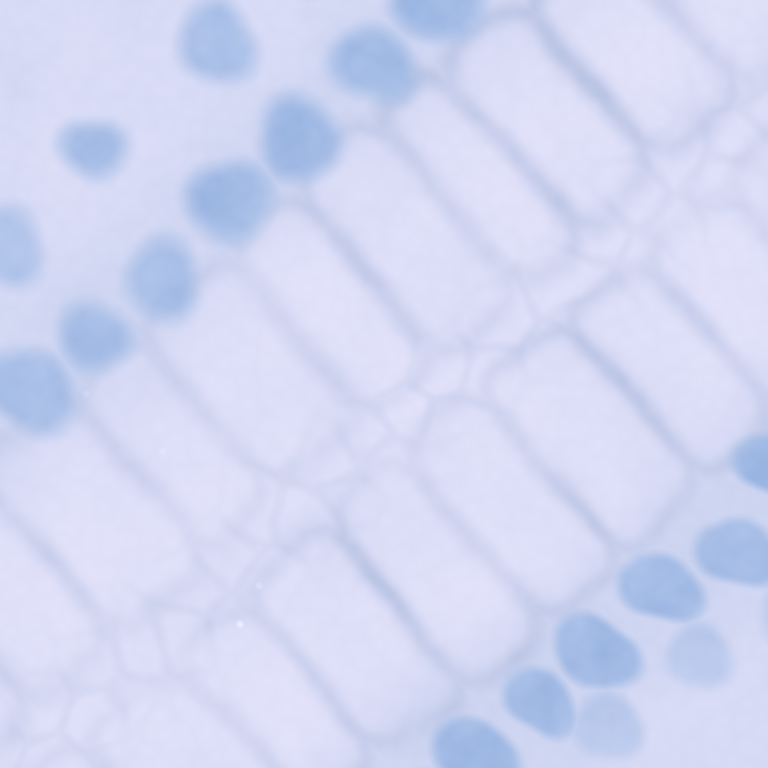
Write a three.js fragment shader that draws this texture.

```glsl
// Blurred stained tissue: two rows of tall pale cells meeting at a diagonal seam, with blue nuclei.
varying vec2 vUv;

const vec3 CELL_PALE = vec3(0.885, 0.882, 0.978);
const vec3 HAZE_BLUE = vec3(0.785, 0.822, 0.935);
const vec3 WALL_GREY = vec3(0.715, 0.760, 0.885);
const vec3 NUCLEUS_LIGHT = vec3(0.665, 0.755, 0.910);
const vec3 NUCLEUS_DEEP = vec3(0.575, 0.690, 0.875);
const float SEAM_ANGLE = 0.71;

float hash(vec2 p) {
  return fract(sin(dot(p, vec2(127.1, 311.7))) * 43758.55);
}

vec2 rotate(vec2 p, float a) {
  float c = cos(a), s = sin(a);
  return vec2(c * p.x + s * p.y, c * p.y - s * p.x);
}

// Layered sines, about -1 to 1
float ripple(vec2 p) {
  float sum = 0.0, gain = 0.5;
  for (int i = 0; i < 4; i++) {
    sum += gain * sin(p.x + 1.3 * sin(p.y)) * cos(p.y + 0.7 * sin(p.x));
    p = rotate(p, 1.1) * 1.8 + 2.3;
    gain *= 0.6;
  }
  return sum;
}

// Distances to the nearest and second nearest scattered points
vec2 cellular(vec2 p) {
  vec2 id = floor(p), best = vec2(8.0);
  for (int y = -1; y <= 1; y++) {
    for (int x = -1; x <= 1; x++) {
      vec2 g = id + vec2(float(x), float(y));
      float d = length(g + vec2(hash(g), hash(g + 17.3)) - p);
      best = d < best.x ? vec2(d, best.x) : vec2(best.x, min(best.y, d));
    }
  }
  return best;
}

float roundedBox(vec2 p, vec2 halfSize, float radius) {
  vec2 q = abs(p) - halfSize + radius;
  return length(max(q, 0.0)) + min(max(q.x, q.y), 0.0) - radius;
}

float borderAt(float k, float seed) {
  return k + 0.3 * (hash(vec2(k, seed)) - 0.5);
}

// Soft outlines of a row of tall cells; q.y is the height above the seam
float cellWalls(vec2 q, float pitch, float offset, float width, float seed) {
  float x = (q.x - offset) / pitch;
  float k = floor(x);
  k += step(borderAt(k + 1.0, seed), x) - step(x, borderAt(k, seed));
  float lo = borderAt(k, seed), hi = borderAt(k + 1.0, seed);
  vec2 local = vec2((x - 0.5 * (lo + hi)) * pitch, q.y - 0.175);
  float d = roundedBox(local, vec2(0.5 * (hi - lo) * pitch, 0.145), 0.042);
  float strength = mix(hash(vec2(k, seed + 5.0)), hash(vec2(k + 1.0, seed + 5.0)),
                       smoothstep(lo, hi, x));
  return exp(-d * d / (width * width)) * (0.4 + 0.6 * strength);
}

// Coverage of a lumpy ellipse
float nucleus(vec2 p, vec2 size, float phase, float blur) {
  float a = atan(p.y, p.x);
  float lumps = 1.0 + 0.08 * sin(2.0 * a + phase) + 0.07 * sin(3.0 * a - 2.0 * phase);
  float d = (length(p / size) / lumps - 1.0) * min(size.x, size.y);
  return 1.0 - smoothstep(-blur, blur, d);
}

// A jittered row of nuclei at height rowV
float nucleusRow(vec2 q, float pitch, float offset, float rowV, vec2 size, float blur, float seed) {
  float cover = 0.0, base = floor((q.x - offset) / pitch + 0.5);
  for (int i = -1; i <= 1; i++) {
    float k = base + float(i);
    float h1 = hash(vec2(k, seed)), h2 = hash(vec2(k, seed + 3.0)), h3 = hash(vec2(k, seed + 7.0));
    vec2 centre = vec2(offset + pitch * (k + 0.25 * (h1 - 0.5)), rowV + 0.055 * (h2 - 0.5));
    vec2 p = rotate(q - centre, 1.2 * (h3 - 0.5));
    float tone = 0.75 + 0.25 * h2;
    cover = max(cover, tone * nucleus(p, size * (0.85 + 0.3 * h3), 6.28 * h1, blur));
  }
  return cover;
}

void main() {
  // Seam frame: x runs along the seam, y across it
  vec2 seam = rotate(vUv, SEAM_ANGLE);
  float mottle = ripple(vUv * 11.0);
  vec2 bent = seam + 0.012 * vec2(ripple(seam * 9.0 + 4.0), 1.6 * ripple(seam * 8.0));
  float height = abs(bent.y);
  float upper = smoothstep(-0.004, 0.004, bent.y);

  // Pale cells, with haze near the nuclei and beyond them
  float haze = 0.55 * exp(-pow((height - 0.36) / 0.085, 2.0)) + 0.3 * smoothstep(0.35, 0.5, height);
  haze *= mix(1.25, 0.9, upper);
  vec3 color = mix(CELL_PALE, HAZE_BLUE, clamp(haze + 0.14 + 0.22 * mottle, 0.0, 1.0));

  // Walls of both cell rows, and fine threads on the seam
  float upperWalls = cellWalls(vec2(bent.x, height), 0.135, 0.1, 0.016, 2.0);
  float lowerWalls = cellWalls(vec2(bent.x, height), 0.135, 0.13, 0.014, 9.0);
  float walls = mix(lowerWalls, upperWalls, upper) * (0.68 + 0.4 * ripple(seam * 14.0 + 1.0));
  walls *= mix(0.55, 1.0, smoothstep(0.02, 0.1, height));
  vec2 cells = cellular(bent * 13.0);
  float threads = (1.0 - smoothstep(0.0, 0.3, cells.y - cells.x)) * exp(-pow(bent.y / 0.07, 2.0));
  color = mix(color, WALL_GREY, clamp(walls + 0.2 * threads, 0.0, 0.9));

  // Nuclei: soft in the upper rows, crisper in the lower ones
  float nuclei = nucleusRow(seam, 0.125, 0.09, 0.36, vec2(0.047, 0.053), 0.019, 4.0);
  nuclei = max(nuclei, 0.85 * nucleusRow(seam, 0.19, 0.05, 0.52, vec2(0.045, 0.042), 0.018, 12.0));
  nuclei = max(nuclei, nucleusRow(seam, 0.108, 0.05, -0.39, vec2(0.038, 0.054), 0.009, 21.0));
  nuclei = max(nuclei, 0.5 * nucleusRow(seam, 0.15, 0.03, -0.5, vec2(0.05, 0.046), 0.013, 33.0));
  vec3 stain = mix(NUCLEUS_LIGHT, NUCLEUS_DEEP, clamp(0.5 + 0.6 * ripple(vUv * 22.0), 0.0, 1.0));
  color = mix(color, stain, nuclei);

  // Faint grain and a few bright specks at the lower left
  color += 0.012 * (0.5 - cellular(vUv * 48.0).x);
  vec2 grid = vUv * 40.0;
  float speck = step(0.985, hash(floor(grid))) * (1.0 - smoothstep(0.1, 0.25, length(fract(grid) - 0.5)));
  color += 0.09 * speck * (1.0 - smoothstep(0.4, 0.7, vUv.x + vUv.y));

  gl_FragColor = vec4(color, 1.0);
}
```
